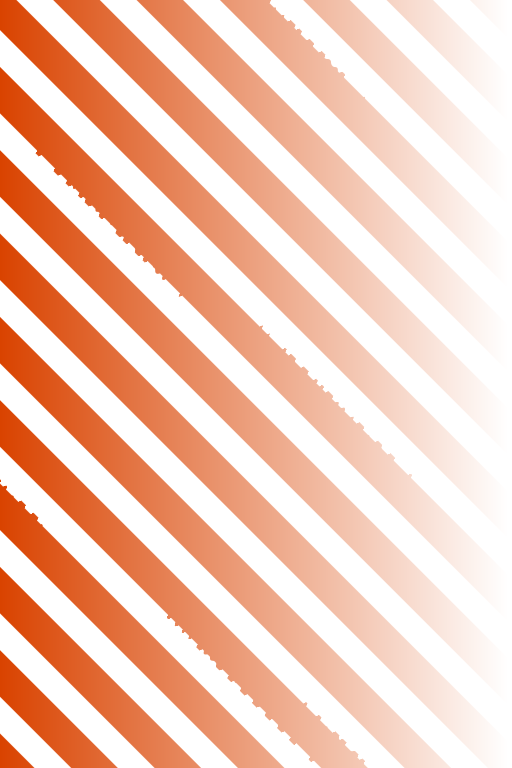
This pattern is drawn by a Shadertoy shader. Its source:

```glsl
// Diagonal stripes falling to the right, fading from deep orange to white.
// A signed distance to the nearest stripe is found by rounding to its index;
// thresholded gradient noise adds small teeth along a few worn edges.

#define PERIOD 0.1085        // horizontal stripe spacing, in canvas heights
#define HALF_STRIPE 0.0303   // half of a stripe's horizontal width
#define PHASE 0.0996         // centre of stripe 0 along the top edge
#define FADE_END 0.992       // fraction of the width where the ink is gone
#define INK vec3(0.852, 0.262, 0.0)
#define PAPER vec3(1.0)
#define TOOTH_HEIGHT 0.0055
#define TOOTH_RATE 62.0
#define WEAR_SPAN 0.13       // half length of a worn patch

float hashSlope(float n) {
    return 2.0 * fract(sin(n * 127.1 + 3.7) * 4375.85) - 1.0;
}

float gradientNoise(float x) {
    float cell = floor(x), f = x - cell;
    float blend = f * f * f * (f * (f * 6.0 - 15.0) + 10.0);
    return mix(hashSlope(cell) * f, hashSlope(cell + 1.0) * (f - 1.0), blend);
}

// Wear on one edge: every fourth stripe, plus a short run at the lower left.
float wearAmount(float index, float side, float x) {
    float fromWorn = index + 2.0;
    float centre = side > 0.0 ? 0.436 - 0.012 * fromWorn
                              : 0.143 - 0.042 * fromWorn;
    float span = WEAR_SPAN;
    bool worn = mod(fromWorn, 4.0) < 0.5;
    if (index == -7.0 && side > 0.0) {
        worn = true;
        centre = 0.02;
        span = 0.06;
    }
    return worn ? 1.0 - smoothstep(0.45, 1.1, abs(x - centre) / span) : 0.0;
}

// Outward bumps; more of the noise passes the threshold where wear is high.
float toothHeight(float index, float side, vec2 p) {
    float wear = wearAmount(index, side, p.x);
    float along = (p.x + 1.0 - p.y) * TOOTH_RATE + index * 17.0 + side * 5.0;
    float threshold = mix(0.5, -0.02, wear);
    float bump = smoothstep(threshold, threshold + 0.1, gradientNoise(along));
    return TOOTH_HEIGHT * bump * step(0.001, wear);
}

void mainImage(out vec4 fragColor, in vec2 fragCoord) {
    vec2 p = fragCoord / iResolution.y;

    // Nearest stripe and the offset from its centre line
    float across = p.x + p.y - 1.0 - PHASE;
    float index = round(across / PERIOD);
    float offset = across - index * PERIOD;
    float side = offset < 0.0 ? -1.0 : 1.0;

    // Perpendicular distance to the stripe edge
    float dist = (abs(offset) - HALF_STRIPE - toothHeight(index, side, p))
               * inversesqrt(2.0);
    float soft = 0.7 / iResolution.y;
    float coverage = 1.0 - smoothstep(-soft, soft, dist);

    // Ink fades linearly from left to right
    float fade = clamp(fragCoord.x / (iResolution.x * FADE_END), 0.0, 1.0);
    vec3 stripe = mix(INK, PAPER, fade);
    fragColor = vec4(mix(PAPER, stripe, coverage), 1.0);
}
```
